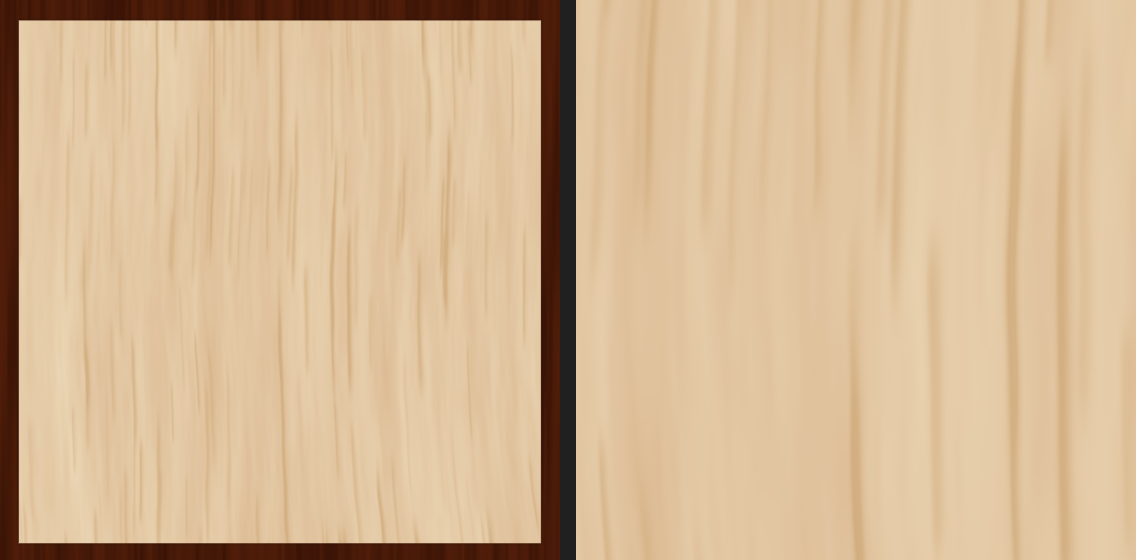
Left: the whole. Right: its middle third, enlarged.
A WebGL 1 fragment shader for this texture:

```glsl
precision highp float;

uniform vec2 u_resolution;

float hash(vec2 p) {
  vec3 q = fract(p.xyx * 0.1031);
  q += dot(q, q.yzx + 33.33);
  return fract((q.x + q.y) * q.z);
}

float noise(vec2 p) {
  vec2 i = floor(p);
  vec2 f = fract(p);
  f = f * f * (3.0 - 2.0 * f);
  return mix(mix(hash(i), hash(i + vec2(1.0, 0.0)), f.x),
             mix(hash(i + vec2(0.0, 1.0)), hash(i + vec2(1.0, 1.0)), f.x), f.y);
}

// Long tapered pore lines, one per column and row of a jittered grid
float pores(vec2 p, float columns, float rows, float seed) {
  float column = floor(p.x * columns);
  float y = p.y * rows + hash(vec2(column, seed)) * 7.0;
  vec2 cell = vec2(column + seed * 17.0, floor(y) + 40.0);
  float center = mix(0.25, 0.75, hash(cell + 3.1));
  float d = (fract(p.x * columns) - center) / columns;
  float halfLength = mix(0.2, 0.49, hash(cell + 8.7));
  float along = abs(fract(y) - 0.5) / halfLength;
  float taper = 1.0 - smoothstep(0.55, 1.0, along);
  float width = mix(0.0016, 0.003, hash(cell + 5.3));
  float strength = smoothstep(0.3, 0.95, hash(cell + 12.9));
  // Soft shade trails off on one side of each line
  float falloff = d > 0.0 ? width * 1.9 : width;
  return strength * taper * exp(-d * d / (falloff * falloff));
}

vec3 paleWood(vec2 uv) {
  // Gentle wander, and a lean towards the lower right
  float lean = max(0.0, 0.45 - uv.y);
  vec2 p = uv;
  p.x += 0.010 * (noise(vec2(uv.x * 3.0, uv.y * 4.0)) - 0.5);
  p.x += 0.0025 * (noise(vec2(uv.x * 25.0, uv.y * 16.0)) - 0.5);
  p.x -= 0.16 * uv.x * lean * lean;

  float broad = noise(vec2(p.x * 9.0 + 4.0, p.y * 1.8));
  float bands = noise(vec2(p.x * 32.0, p.y * 2.5 + 9.0));
  float streaks = noise(vec2(p.x * 85.0, p.y * 6.0 + 20.0));
  float fibres = noise(vec2(p.x * 190.0, p.y * 18.0));
  float middle = exp(-pow((p.x - 0.47) / 0.22, 2.0));

  float tone = 0.30 + 0.34 * (broad - 0.5) + 0.30 * (bands - 0.5);
  tone += 0.26 * (streaks - 0.5) + 0.14 * (fibres - 0.5) + 0.13 * middle;
  vec3 color = mix(vec3(0.922, 0.838, 0.708), vec3(0.845, 0.705, 0.545), clamp(tone, 0.0, 1.0));

  float lines = 0.0;
  for (int i = 0; i < 3; i++) {
    float k = float(i);
    lines += pores(p + vec2(k * 0.013, 0.0), 23.0 + 9.0 * k, 1.7 + 0.8 * k, k + 1.0) * (1.0 - 0.2 * k);
  }
  return mix(color, vec3(0.79, 0.63, 0.43), 0.6 * min(lines, 1.0));
}

vec3 darkWood(vec2 uv) {
  float bands = noise(vec2(uv.x * 45.0, uv.y * 3.0));
  float fibres = noise(vec2(uv.x * 190.0, uv.y * 5.0 + 30.0));
  float tone = 0.58 + 0.7 * (bands - 0.5) + 0.7 * (fibres - 0.5);
  return mix(vec3(0.225, 0.075, 0.022), vec3(0.31, 0.115, 0.035), clamp(tone, 0.0, 1.0));
}

void main() {
  vec2 uv = gl_FragCoord.xy / u_resolution;

  // Pale panel set in a dark frame
  vec2 edge = abs(uv - vec2(0.4998, 0.4967)) - vec2(0.4662, 0.4668);
  float d = max(edge.x, edge.y);
  float panel = 1.0 - smoothstep(-0.0014, 0.0014, d);
  vec3 frame = darkWood(uv) * mix(0.88, 1.0, smoothstep(0.0, 0.006, d));

  gl_FragColor = vec4(mix(frame, paleWood(uv), panel), 1.0);
}
```
